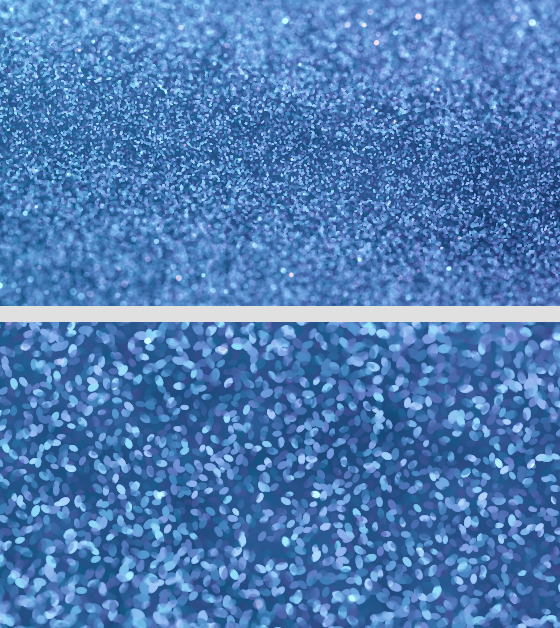
Top, the full canvas; bottom, a detail of the centre.
A Shadertoy shader for this texture:

```glsl
// Blue glitter surface with a sharp diagonal band and soft bokeh on both sides.
#define GRAIN_CELL 0.0088    // spacing of the flakes, in canvas heights
#define SHARP_RADIUS 0.0050  // flake radius inside the focus band
#define BLUR_GROWTH 0.0165   // radius gained per unit of distance from focus
#define MAX_RADIUS 0.0138
#define BASE_TONE 0.492
#define CONTRAST 0.60
#define SPARKLE_GAIN 0.40
#define TINT 0.20

vec3 hash3(vec2 p) {
    vec3 q = fract(vec3(p.xyx) * vec3(0.1031, 0.1030, 0.0973));
    q += dot(q, q.yxz + 33.33);
    return fract((q.xxy + q.yzz) * q.zyx);
}

float valueNoise(vec2 p) {
    vec2 i = floor(p), f = fract(p);
    f = f * f * (3.0 - 2.0 * f);
    float low = mix(hash3(i).x, hash3(i + vec2(1, 0)).x, f.x);
    float high = mix(hash3(i + vec2(0, 1)).x, hash3(i + vec2(1, 1)).x, f.x);
    return mix(low, high, f.y);
}

float softDisc(float dist, float radius, float softness) {
    return 1.0 - smoothstep(radius - softness, radius + softness, dist);
}

// Signed height above the line of best focus
float focusOffset(vec2 p) {
    return p.y - (0.63 - 0.14 * p.x);
}

// Average of overlapping flakes: x = brightness, y = warm or cool tint
vec2 flakes(vec2 p, float radius, float pixel) {
    vec2 cell = floor(p / GRAIN_CELL);
    float softness = max(0.7 * pixel, 0.28 * radius);
    float squeeze = 1.0 + 0.6 * (1.0 - smoothstep(0.006, 0.010, radius));
    vec2 sum = vec2(0.0);
    float weight = 0.12;
    for (int y = -2; y <= 2; y++)
    for (int x = -2; x <= 2; x++) {
        vec2 id = cell + vec2(x, y);
        vec3 rnd = hash3(id + 17.0);
        vec3 look = hash3(id + 431.0);
        vec2 o = p - (id + rnd.xy) * GRAIN_CELL;
        float c = cos(6.2832 * rnd.z), s = sin(6.2832 * rnd.z);
        o = vec2(c * o.x + s * o.y, (c * o.y - s * o.x) * squeeze);
        float w = softDisc(length(o), radius * (0.75 + 0.45 * look.z), softness);
        sum += w * vec2(look.x * look.x, look.y - 0.5);
        weight += w;
    }
    return sum / weight;
}

// Sparse bright discs: x = brightness, y = warm part of it
vec2 sparkles(vec2 p, float size, float chance, float radius, float pixel) {
    vec2 cell = floor(p / size);
    vec2 sum = vec2(0.0);
    for (int y = -1; y <= 1; y++)
    for (int x = -1; x <= 1; x++) {
        vec2 id = cell + vec2(x, y);
        vec3 rnd = hash3(id + 91.0 + 3000.0 * size);
        vec3 look = hash3(id + 277.0 + 3000.0 * size);
        float r = radius * (0.55 + 0.40 * look.x);
        float dist = length(p - (id + rnd.xy) * size);
        float lit = step(rnd.z, chance) * (0.3 + 0.9 * look.y * look.y);
        float disc = lit * softDisc(dist, r, max(0.8 * pixel, 0.3 * r));
        sum += disc * vec2(1.0, step(look.z, 0.16));
    }
    return sum;
}

// Blue ramp from deep shade to icy white
vec3 glitterColor(float tone) {
    float g = clamp(tone, 0.12, 1.0);
    float b = 0.99 - 1.08 * pow(max(0.97 - g, 0.0), 2.0);
    return vec3(0.92 * g - 0.15, g, b);
}

void mainImage(out vec4 fragColor, in vec2 fragCoord) {
    vec2 p = fragCoord / iResolution.y;
    float pixel = 1.0 / iResolution.y;
    float offset = focusOffset(p);
    float radius = min(SHARP_RADIUS + BLUR_GROWTH * max(abs(offset) - 0.06, 0.0), MAX_RADIUS);
    float upperLeft = 1.0 - smoothstep(0.1, 0.85, length((p - vec2(0.1, 0.85)) * vec2(0.8, 1.3)));

    // Broad light and faint clumps
    float tone = BASE_TONE + 0.045 * smoothstep(0.0, 0.5, offset) + 0.04 * upperLeft;
    tone -= 0.07 * exp(-6.0 * dot(p - vec2(1.75, 0.32), p - vec2(1.75, 0.32)));
    tone -= 0.06 * exp(-7.0 * dot(p - vec2(0.05, 0.05), p - vec2(0.05, 0.05)));
    tone += 0.05 * (valueNoise(p * 9.0) - 0.5) + 0.06 * (valueNoise(p * 27.0) - 0.5);

    // Flakes, then dim dense and bright sparse sparkles
    vec2 grain = flakes(p, radius, pixel);
    tone += CONTRAST * (grain.x - 0.29);
    vec2 glints = 0.45 * sparkles(p, 0.028, 0.34 + 0.3 * upperLeft, radius, pixel)
                + sparkles(p, 0.058, 0.24 + 0.2 * upperLeft, radius, pixel);
    tone += SPARKLE_GAIN * glints.x;

    // Tints: cyan at the left, violet at the right, a few rosy glints
    vec3 color = glitterColor(tone);
    color += TINT * grain.y * vec3(0.7, -0.25, 0.1);
    color += (p.x - 0.9) * vec3(0.02, -0.016, 0.0);
    color += glints.y * vec3(0.17, -0.09, -0.06);
    fragColor = vec4(clamp(color, 0.0, 1.0), 1.0);
}
```
